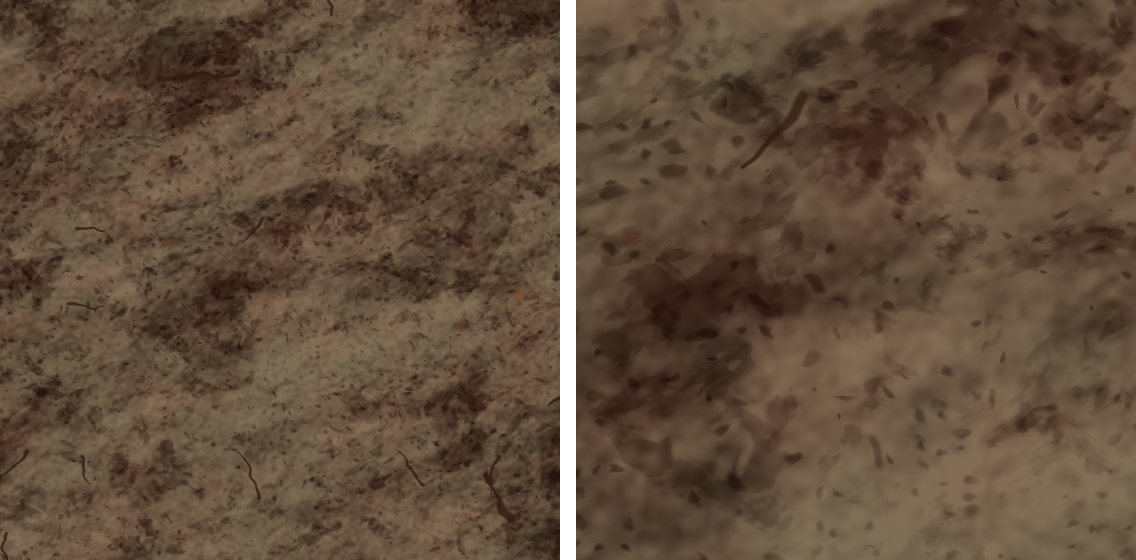
Left, the full canvas; right, a detail of the centre.
This texture is drawn by a three.js fragment shader. Its source:

```glsl
// Rough brown soil with hollows, crumbs, twigs and scraps of rusty leaf.
// Layered value noise, stretched along a slanted grain, gives relief and hollows;
// jittered cells scatter the litter. One tone value drives a dark-to-light soil ramp.

varying vec2 vUv;

const vec3 SOIL_DARK = vec3(0.15, 0.08, 0.05);
const vec3 SOIL_LIGHT = vec3(0.47, 0.39, 0.30);
const vec3 LEAF_RED = vec3(0.29, 0.16, 0.12);
const vec3 LEAF_TAN = vec3(0.44, 0.28, 0.16);
const vec3 WARM_TINT = vec3(0.020, -0.010, -0.005);
const float GRAIN_ANGLE = 0.5;

// Sine-free hashes
float hash1(vec2 p) {
  vec3 q = fract(vec3(p.xyx) * 0.1031);
  q += dot(q, q.yzx + 33.33);
  return fract((q.x + q.y) * q.z);
}

vec2 hash2(vec2 p) {
  return vec2(hash1(p), hash1(p + 71.7));
}

vec2 rotate(vec2 p, float angle) {
  float c = cos(angle), s = sin(angle);
  return vec2(c * p.x + s * p.y, c * p.y - s * p.x);
}

float noise(vec2 p) {
  vec2 i = floor(p), f = fract(p);
  f = f * f * (3.0 - 2.0 * f);
  float low = mix(hash1(i), hash1(i + vec2(1.0, 0.0)), f.x);
  float high = mix(hash1(i + vec2(0.0, 1.0)), hash1(i + 1.0), f.x);
  return mix(low, high, f.y);
}

// Each octave is scaled by roughness
float fbm(vec2 p, float roughness) {
  float sum = 0.0, total = 0.0, weight = 1.0;
  for (int i = 0; i < 5; i++) {
    sum += weight * noise(p);
    total += weight;
    p = rotate(p, 0.6) * 2.03 + 17.3;
    weight *= roughness;
  }
  return sum / total;
}

// Ragged flecks, at most one per unit cell
float flecks(vec2 p, float seed, float chance, float radius) {
  vec2 id = floor(p) + seed;
  vec2 centre = mix(vec2(0.32), vec2(0.68), hash2(id));
  vec2 q = rotate(fract(p) - centre, 0.3 - 1.2 * hash1(id + 5.3));
  float size = radius * mix(0.45, 1.0, hash1(id + 9.1));
  float d = length(q * vec2(1.0, 1.3)) + 0.5 * radius * noise(p * 5.0 + seed);
  return step(hash1(id + 3.7), chance) * (1.0 - smoothstep(size * 0.5, size * 1.1, d));
}

// Thin bent twigs, tapering to one end
float twigs(vec2 p, float seed, float chance) {
  vec2 id = floor(p) + seed;
  vec2 q = rotate(fract(p) - mix(vec2(0.42), vec2(0.58), hash2(id)), 6.28 * hash1(id + 2.9));
  float halfLength = mix(0.15, 0.33, hash1(id + 6.1));
  q.y += (hash1(id + 4.3) - 0.5) * 2.0 * q.x * q.x + 0.06 * (noise(p * 9.0) - 0.5);
  float d = length(vec2(max(abs(q.x) - halfLength, 0.0), q.y));
  float along = clamp(0.5 + 0.5 * q.x / halfLength, 0.0, 1.0);
  float width = mix(0.010, 0.024, along);
  return step(hash1(id + 8.7), chance) * (1.0 - smoothstep(width * 0.4, width * 1.3, d));
}

// Surface height, rough down to the crumb scale
float height(vec2 p) {
  return fbm(rotate(p, GRAIN_ANGLE) * vec2(9.0, 14.0) + 4.0, 0.64);
}

void main() {
  vec2 p = vUv;
  vec2 ground = rotate(p, GRAIN_ANGLE) * vec2(1.0, 1.6);
  vec2 warp = vec2(noise(p * 14.0), noise(p * 14.0 + 31.0)) - 0.5;
  vec2 fineWarp = vec2(noise(p * 60.0), noise(p * 60.0 + 53.0)) - 0.5;
  vec2 loose = p + 0.03 * warp + 0.010 * fineWarp;

  // Broad light, lit lumps and hollows
  float broad = fbm(ground * 3.0 + 2.0, 0.5);
  float here = height(p);
  float relief = here - height(p + vec2(-0.003, 0.007));
  float lumps = here - height(p + vec2(-0.010, 0.022));
  float hollow = smoothstep(0.54, 0.66, fbm(ground * 6.0 + 0.5 * warp + 13.0, 0.52));
  float clods = smoothstep(0.60, 0.70, fbm(loose * vec2(23.0, 31.0) + 40.0, 0.55) + 0.04 * hollow);
  float pits = smoothstep(0.60, 0.72, fbm(ground * 46.0 + 1.5 * warp + 70.0, 0.5) + 0.03 * hollow);
  float grain = noise(p * 150.0) + noise(p * 100.0 + 8.0) - 1.0;

  float tone = 0.83 + 0.95 * (broad - 0.5) + 1.0 * relief + 0.6 * lumps + 0.21 * grain;
  tone -= 0.32 * hollow + 0.30 * clods + 0.22 * pits;

  // Crumbs, gathered in loose groups
  float crowd = smoothstep(0.3, 0.7, noise(p * 6.0 + 20.0));
  float crumbs = flecks(loose * 58.0, 11.0, 0.12 + 0.32 * crowd, 0.46);
  crumbs = max(crumbs, flecks(loose * 32.0, 47.0, 0.06 + 0.26 * crowd, 0.42));
  tone -= 0.38 * crumbs;

  // Both ends are eased so that few tones are extreme
  tone -= 0.3 * max(tone - 0.85, 0.0);
  tone += 0.35 * max(0.3 - tone, 0.0);
  vec3 colour = mix(SOIL_DARK, SOIL_LIGHT, clamp(tone, 0.0, 1.12));
  colour += WARM_TINT * (noise(ground * 7.0 + 60.0) + noise(p * 24.0 + 5.0) - 1.0);

  // Leaf scraps, then twigs on top
  float litter = smoothstep(0.5, 0.8, noise(p * 4.0 + 90.0));
  float leaves = flecks(loose * 20.0, 83.0, 0.04 + 0.3 * litter, 0.42);
  vec3 leafColour = mix(LEAF_RED, LEAF_TAN, smoothstep(0.4, 0.9, noise(p * 16.0 + 7.0)));
  colour = mix(colour, leafColour * (0.7 + 0.4 * tone), 0.6 * leaves);

  float twig = max(twigs(p * 4.0, 23.0, 0.25), twigs(p * 7.0 + 0.4, 61.0, 0.15));
  colour = mix(colour, SOIL_DARK * 1.2, 0.75 * twig);

  gl_FragColor = vec4(colour, 1.0);
}
```
